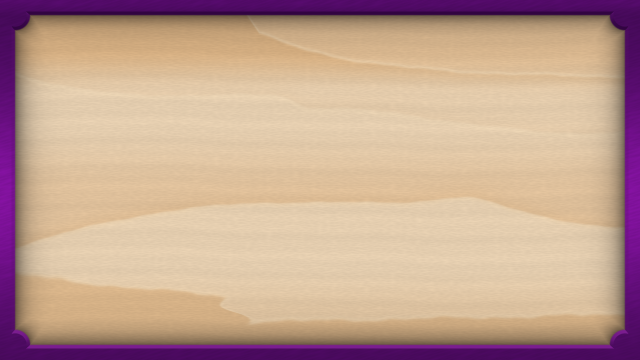
Reproduce this texture procedurally as a WebGL 1 fragment shader.

```glsl
precision highp float;
uniform vec2 u_resolution;

// Layout, in units of the canvas height
const vec2 PANEL_HALF = vec2(0.847, 0.458);
const float NOTCH_RADIUS = 0.042;
const float RIM_WIDTH = 0.010;
const float SHADOW_REACH = 0.030;
const float SHADOW_DEPTH = 0.52;

// Palette
const vec3 WOOD_PALE = vec3(0.895, 0.805, 0.685);
const vec3 WOOD_TAN = vec3(0.875, 0.755, 0.610);
const vec3 WOOD_AMBER = vec3(0.835, 0.670, 0.480);
const vec3 VEIN_PALE = vec3(0.920, 0.830, 0.700);
const vec3 FRAME_DARK = vec3(0.260, 0.035, 0.335);
const vec3 FRAME_BRIGHT = vec3(0.510, 0.070, 0.620);
const vec3 RIM_DARK = vec3(0.185, 0.015, 0.245);
const vec3 RIM_LIGHT = vec3(0.500, 0.120, 0.580);

vec2 hash2(vec2 p) {
  vec2 k = vec2(dot(p, vec2(127.1, 311.7)), dot(p, vec2(269.5, 183.3)));
  return fract(sin(k) * 43758.55);
}

// Distance to the nearest scattered cell point
float cellular(vec2 p) {
  vec2 cell = floor(p);
  vec2 f = fract(p);
  float nearest = 2.0;
  for (int j = -1; j <= 1; j++) {
    for (int i = -1; i <= 1; i++) {
      vec2 o = vec2(float(i), float(j));
      nearest = min(nearest, length(o + hash2(cell + o) - f));
    }
  }
  return nearest;
}

float wobble(float x, float seed) {
  return 0.5 * sin(x * 17.0 + seed) + 0.3 * sin(x * 41.0 + seed * 2.3)
       + 0.2 * sin(x * 89.0 + seed * 4.1);
}

// Rectangle with a round bite out of each corner; negative inside
float panelDistance(vec2 p) {
  vec2 q = abs(p) - PANEL_HALF;
  float box = length(max(q, 0.0)) + min(max(q.x, q.y), 0.0);
  return max(box, NOTCH_RADIUS - length(q));
}

float vein(float offset, float width) {
  return exp(-offset * offset / (width * width));
}

// Heights of the main growth lines
float upperLine(float x) {
  return 0.785 + 0.125 * exp(-3.5 * max(x - 0.72, 0.0)) + 1.5 * max(0.72 - x, 0.0);
}

float paleLine(float x) {
  float rise = max(0.42 - x, 0.0);
  return 0.73 + 0.45 * rise * rise - 0.035 * smoothstep(0.76, 0.87, x)
       - 0.07 * smoothstep(0.87, 1.6, x);
}

float middleLine(float x) {
  float fall = max(0.8 - x, 0.0);
  float crest = (x - 1.29) / 0.1;
  return 0.437 - 0.22 * fall * fall + 0.014 * exp(-crest * crest)
       - 0.07 * smoothstep(1.27, 1.72, x);
}

float lowerLine(float x) {
  return mix(0.245 - 0.11 * x, 0.095 + 0.02 * x, smoothstep(0.60, 0.70, x));
}

vec3 wood(vec2 p) {
  float a = p.y - upperLine(p.x) - 0.004 * wobble(p.x, 1.0);
  float b = p.y - paleLine(p.x) - 0.004 * wobble(p.x, 2.7);
  float c = p.y - middleLine(p.x) - 0.003 * wobble(p.x, 4.2);
  float hookX = p.x + 0.025 * sin(p.y * 95.0);
  float d = p.y - lowerLine(hookX) - 0.006 * wobble(p.x, 5.9);

  // Broad tones between the lines
  vec3 col = mix(WOOD_TAN, WOOD_PALE, smoothstep(0.46, 0.66, p.y));
  col = mix(col, WOOD_PALE, smoothstep(0.004, -0.012, c));
  col = mix(col, WOOD_AMBER, 0.35 * smoothstep(-0.002, 0.004, c) * exp(-max(c, 0.0) / 0.025));
  col = mix(col, WOOD_AMBER, 0.85 * smoothstep(0.74, 0.86, p.y));
  col = mix(col, WOOD_TAN, 0.55 * smoothstep(-0.003, 0.008, a));
  col = mix(col, WOOD_AMBER, 0.40 * smoothstep(0.004, -0.004, a) * exp(min(a, 0.0) / 0.03));
  col = mix(col, WOOD_TAN, 0.4 * smoothstep(0.0, 0.012, b) * exp(-max(b, 0.0) / 0.06));
  col = mix(col, WOOD_AMBER, 0.25 * smoothstep(0.27, 0.12, p.y));
  col = mix(col, WOOD_AMBER, 0.65 * smoothstep(0.006, -0.006, d));

  // Pale veins, slow bands and short fibres
  float veins = 0.55 * vein(a, 0.005) + 0.55 * vein(b, 0.006)
              + 0.60 * vein(c + 0.004, 0.006) + 0.50 * vein(d, 0.006);
  col = mix(col, VEIN_PALE, min(veins, 1.0));
  float bandY = p.y + 0.01 * wobble(p.x * 0.25, 3.0);
  col *= 1.0 + 0.009 * sin(bandY * 70.0) + 0.007 * sin(bandY * 173.0 + p.x * 2.0);
  return col * (1.0 + 0.045 * (cellular(p * vec2(55.0, 260.0)) - 0.5));
}

vec3 frame(vec2 p, float dist, float facing) {
  float h = (p.y - 0.45) / 0.30;
  vec3 col = mix(FRAME_DARK, FRAME_BRIGHT, exp(-h * h));
  col += vec3(0.06, 0.005, 0.07) * smoothstep(0.95, 1.0, p.y);
  vec2 scratchUv = vec2(p.x + 0.4 * p.y, p.y - 0.3 * p.x) * vec2(18.0, 150.0);
  col *= 1.0 + 0.10 * (cellular(scratchUv) - 0.5);
  vec3 rim = mix(RIM_DARK, RIM_LIGHT, smoothstep(0.6, -0.6, facing));
  float rimMask = smoothstep(RIM_WIDTH * 1.2, RIM_WIDTH * 0.8, dist);
  return mix(col, rim, rimMask * (0.25 + 0.65 * abs(facing)));
}

void main() {
  vec2 p = gl_FragCoord.xy / u_resolution.y;
  vec2 centred = p - 0.5 * vec2(u_resolution.x / u_resolution.y, 1.0);
  float pixel = 1.0 / u_resolution.y;
  float dist = panelDistance(centred);

  // Vertical slope of the edge sets rim light and shade
  vec2 e = vec2(0.0, 0.002);
  float facing = (panelDistance(centred + e) - panelDistance(centred - e)) / (2.0 * e.y);

  float shadow = 1.0 - SHADOW_DEPTH * exp(min(dist, 0.0) / SHADOW_REACH);
  vec3 panel = wood(p) * shadow;
  vec3 border = frame(p, dist, clamp(facing, -1.0, 1.0));
  gl_FragColor = vec4(mix(panel, border, smoothstep(-pixel, pixel, dist)), 1.0);
}
```
